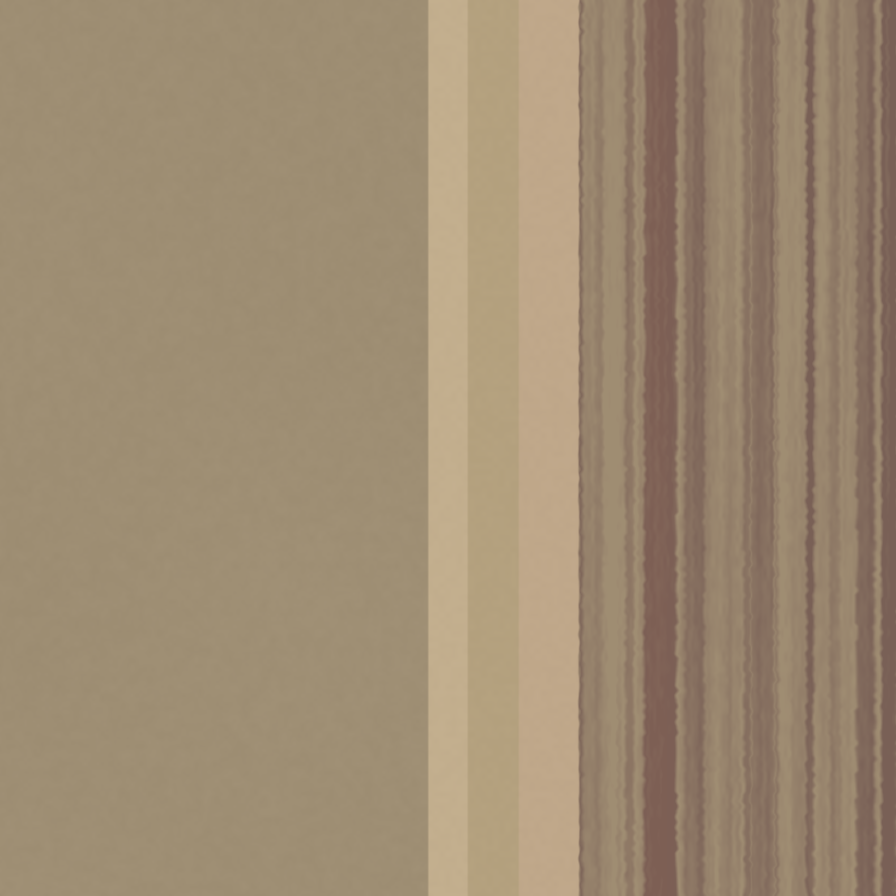
This pattern is drawn by a Shadertoy shader. Its source:

```glsl
// Plain plaster wall beside three flat vertical trims and a woven striped panel.
// Trims are smooth steps in x; the weave mixes soft bands with noise that is
// stretched along y, so that its threads run vertically and fray a little.

float hash(vec2 p) {
    vec3 q = fract(vec3(p.xyx) * 0.1031);
    q += dot(q, q.yzx + 33.33);
    return fract((q.x + q.y) * q.z);
}

float noise(vec2 p) {
    vec2 i = floor(p), f = fract(p);
    f = f * f * (3.0 - 2.0 * f);
    return mix(mix(hash(i), hash(i + vec2(1, 0)), f.x),
               mix(hash(i + vec2(0, 1)), hash(i + vec2(1, 1)), f.x), f.y);
}

float edge(float x, float at, float soft) {
    return smoothstep(at - soft, at + soft, x);
}

vec3 plaster(vec2 uv) {
    float grain = noise(uv * 95.0) * 0.6 + noise(uv * 210.0) * 0.4 - 0.5;
    float cloud = noise(uv * 3.0 + 7.0) - 0.5;
    return vec3(0.620, 0.557, 0.452) + 0.016 * grain + 0.008 * cloud;
}

vec3 weave(vec2 uv) {
    // Each band: centre, half width, strength
    vec3 bands[12] = vec3[12](
        vec3(0.648, 0.002, 0.75), vec3(0.668, 0.004, 0.20),
        vec3(0.703, 0.005, 0.45), vec3(0.737, 0.018, 0.88),
        vec3(0.775, 0.011, 0.60), vec3(0.834, 0.004, 0.60),
        vec3(0.851, 0.013, 0.50), vec3(0.867, 0.002, 0.40),
        vec3(0.904, 0.004, 0.80), vec3(0.932, 0.006, 0.22),
        vec3(0.966, 0.010, 0.65), vec3(0.993, 0.009, 0.82));

    // Fray the threads sideways, then gather the dark bands
    float fray = noise(uv * vec2(90.0, 170.0)) - 0.5;
    float x = uv.x + 0.0035 * fray;
    float dark = 0.0;
    for (int i = 0; i < 12; i++) {
        float d = abs(x - bands[i].x) - bands[i].y;
        dark = max(dark, bands[i].z * (1.0 - edge(d, 0.0, 0.003)));
    }

    // Fine threads, long streaks and short worn flecks
    float thread = noise(vec2(x * 210.0, uv.y * 1.5)) - 0.5;
    float streak = noise(vec2(x * 85.0, uv.y * 2.5 + 4.0)) - 0.5;
    float fleck = noise(uv * vec2(260.0, 75.0)) - 0.5;
    float fade = 0.10 * edge(uv.x, 0.90, 0.10);
    dark = clamp(dark + 0.12 + fade + 0.32 * thread + 0.24 * streak + 0.16 * fleck, 0.0, 1.0);

    vec3 tan_ = vec3(0.625, 0.552, 0.448);
    vec3 mauve = vec3(0.475, 0.378, 0.338);
    vec3 col = mix(tan_, mauve, dark);

    // Warm red tint around the widest band
    float red = exp(-pow((uv.x - 0.733) / 0.026, 2.0));
    return col + vec3(0.016, -0.006, -0.008) * red * dark;
}

void mainImage(out vec4 fragColor, in vec2 fragCoord) {
    vec2 uv = fragCoord / iResolution.xy;
    float soft = max(0.0015, 0.75 / iResolution.x);
    float grain = noise(uv * 150.0) - 0.5;

    // Wall, then cream, olive and rose trims from left to right
    vec3 col = plaster(uv);
    vec3 trim = vec3(0.762, 0.683, 0.555);
    trim = mix(trim, vec3(0.705, 0.630, 0.495), edge(uv.x, 0.522, soft));
    trim = mix(trim, vec3(0.750, 0.656, 0.540), edge(uv.x, 0.579, soft));
    trim += 0.010 * grain;
    col = mix(col, trim, edge(uv.x, 0.478, soft));

    // Striped panel with a slightly ragged border
    float ragged = 0.646 + 0.0015 * (noise(vec2(3.0, uv.y * 120.0)) - 0.5);
    col = mix(col, weave(uv), edge(uv.x, ragged, soft));

    fragColor = vec4(col, 1.0);
}
```
